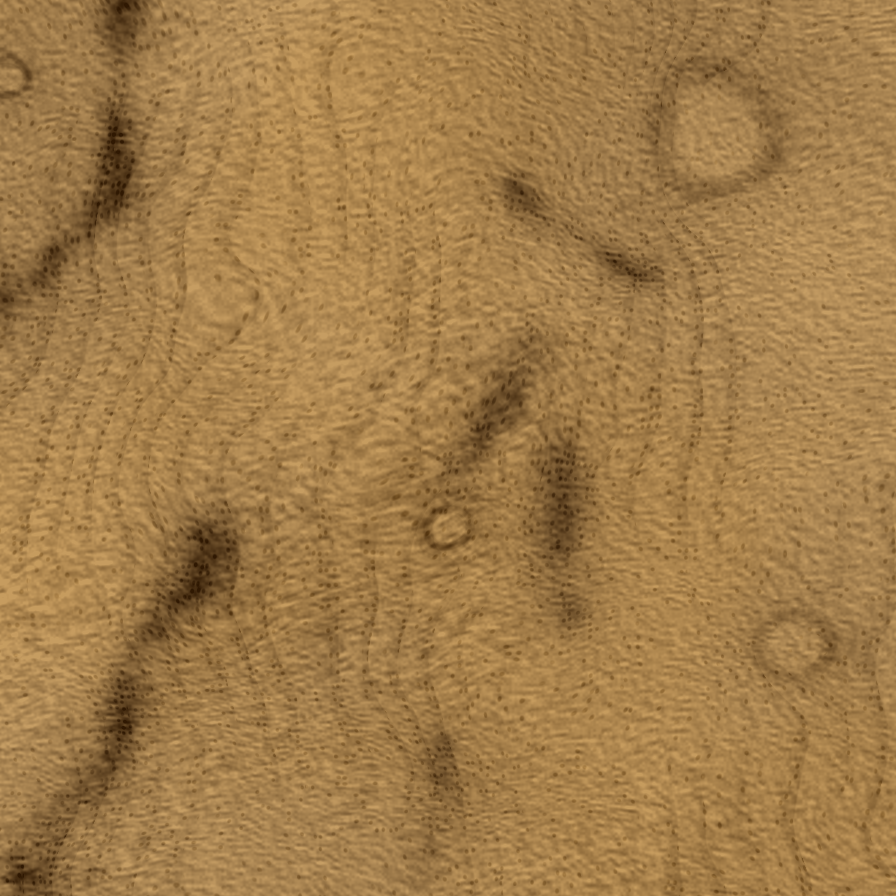
Give the GLSL for this texture, as a three.js fragment shader.

```glsl
// Weathered brown wood with wavy upright grain, knots, dark stains and rough pores.
varying vec2 vUv;

const vec3 DARK_WOOD = vec3(0.37, 0.26, 0.13);
const vec3 LIGHT_WOOD = vec3(0.71, 0.56, 0.35);
const vec3 OCHRE_SHIFT = vec3(0.0, -0.015, -0.04);
const float BASE_TONE = 0.91;      // 0 is dark wood, 1 is light wood
const float RING_COUNT = 23.0;
const float RING_DEPTH = 0.24;
const float RELIEF_DEPTH = 0.42;
const float FIBRE_DEPTH = 0.42;
const float GRAIN_DEPTH = 0.22;
const float PORE_CELLS = 125.0;
const float PORE_DEPTH = 0.36;
const float STAIN_DEPTH = 0.78;

// Each column: centre x, centre y, radius, darkness of the rim.
const mat4 KNOTS = mat4(
  0.80, 0.855, 0.055, 0.36,
  0.50, 0.41, 0.019, 0.48,
  0.89, 0.28, 0.032, 0.26,
  0.01, 0.915, 0.018, 0.50);

// Each column: start and end of a stain.
const mat4 STAINS_LEFT = mat4(
  0.03, 0.02, 0.13, 0.17,
  0.13, 0.17, 0.23, 0.38,
  0.00, 0.66, 0.13, 0.78,
  0.13, 0.78, 0.15, 1.00);
const mat4 STAINS_RIGHT = mat4(
  0.51, 0.47, 0.60, 0.60,
  0.58, 0.80, 0.71, 0.69,
  0.47, 0.03, 0.51, 0.17,
  0.64, 0.32, 0.63, 0.50);

float hash(vec2 p) {
  vec3 h = fract(p.xyx * 0.1031);
  h += dot(h, h.yzx + 33.33);
  return fract((h.x + h.y) * h.z);
}

float noise(vec2 p) {
  vec2 i = floor(p), f = fract(p);
  f = f * f * (3.0 - 2.0 * f);
  return mix(mix(hash(i), hash(i + vec2(1, 0)), f.x),
             mix(hash(i + vec2(0, 1)), hash(i + vec2(1, 1)), f.x), f.y);
}

float fbm(vec2 p) {
  float sum = 0.0, amp = 0.53;
  for (int i = 0; i < 4; i++) {
    sum += amp * noise(p);
    p = mat2(1.6, 1.2, -1.2, 1.6) * p + 17.3;
    amp *= 0.5;
  }
  return sum;
}

float stain(vec2 p, vec4 s, float width) {
  vec2 a = p - s.xy, b = s.zw - s.xy;
  float d = length(a - b * clamp(dot(a, b) / dot(b, b), 0.0, 1.0));
  return exp(-d * d / (width * width)) + 0.22 * exp(-d * d / 0.006);
}

// Dark dots, one per jittered cell, kept where the chance allows.
float pores(vec2 p, float chance) {
  vec2 c = p * vec2(1.0, 0.85) * PORE_CELLS, id = floor(c);
  vec2 jitter = 0.3 + 0.4 * vec2(hash(id + 5.1), hash(id + 9.7));
  float dot_ = 1.0 - smoothstep(0.12, 0.42, length(fract(c) - jitter));
  return dot_ * smoothstep(0.0, 0.12, chance - hash(id + 31.0));
}

void main() {
  vec2 p = vUv;
  vec2 sway = vec2(fbm(p * 2.3 + 3.0), fbm(p * 2.3 + 41.0)) - 0.5;
  vec2 ripple = vec2(noise(p * 13.0), noise(p * 13.0 + 60.0)) - 0.5;
  vec2 flow = p + 0.16 * sway + 0.012 * ripple;

  // Knots bend the grain and add a pale core inside a dark rim.
  float bend = 0.0, core = 0.0, knotShade = 0.0;
  for (int i = 0; i < 4; i++) {
    vec4 k = KNOTS[i];
    vec2 d = (p - k.xy) * vec2(0.9, 1.1) + k.z * 0.5 * ripple;
    float r = length(d) / k.z;
    float uneven = 0.45 + 0.75 * noise(d / k.z * 1.3 + k.xy * 50.0);
    bend += 3.0 * k.z * exp(-r * r / 3.2);
    core = max(core, 1.0 - smoothstep(0.7, 1.0, r));
    knotShade += k.w * uneven * exp(-pow((r - 1.2) / 0.27, 2.0));
    knotShade += k.w * 0.45 * exp(-r * r / 6.0) * smoothstep(0.8, 1.3, r);
    knotShade += 0.09 * smoothstep(0.2, 1.0, sin(r * 15.0)) * exp(-r * r / 5.0);
  }

  // Growth rings darken slowly and end in a crisp, broken edge.
  float rings = (p.x + 0.28 * sway.x + 0.014 * ripple.x + bend) * RING_COUNT;
  rings += 0.8 * noise(vec2(rings * 0.6, 4.0));
  float f = fract(rings);
  float ring = smoothstep(0.45, 0.92, f) * (1.0 - smoothstep(0.92, 1.0, f));
  ring *= (0.3 + 0.7 * hash(vec2(floor(rings), 7.0))) * (1.0 - 0.8 * core);
  ring *= smoothstep(0.15, 0.7, noise(flow * vec2(9.0, 6.0) + 20.0));

  // Smoky stains with ragged borders.
  vec2 smoke = p + 0.045 * (vec2(fbm(p * 8.0), fbm(p * 8.0 + 30.0)) - 0.5);
  float width = 0.012 + 0.028 * noise(p * 7.0 + 12.0);
  float dark = 0.0;
  for (int i = 0; i < 4; i++) {
    dark = max(dark, stain(smoke, STAINS_LEFT[i], width));
    dark = max(dark, 0.8 * stain(smoke, STAINS_RIGHT[i], width * 0.8));
  }
  dark *= 0.35 + 0.75 * smoothstep(0.25, 0.65, fbm(p * 11.0 + 8.0));

  // Rough surface: lit flakes, crosswise fibres and fine grain.
  vec2 flake = flow * vec2(125.0, 210.0);
  float relief = noise(flake) - noise(flake + vec2(0.35, 0.75));
  float fibre = noise(mat2(0.94, -0.34, 0.34, 0.94) * flow * vec2(1.0) * vec2(45.0, 210.0)) - 0.5;
  float fibrous = smoothstep(0.42, 0.7, fbm(p * 3.2 + 70.0));
  float grain = noise(p * 330.0) - 0.5;
  float pore = pores(flow, 0.16 + 0.5 * ring + 0.4 * dark);

  float tone = BASE_TONE + 0.45 * (fbm(p * 3.0 + 90.0) - 0.5);
  tone -= RING_DEPTH * ring + STAIN_DEPTH * dark + knotShade * (1.0 - 0.6 * core);
  tone += RELIEF_DEPTH * relief + FIBRE_DEPTH * fibrous * fibre + GRAIN_DEPTH * grain;
  tone -= PORE_DEPTH * pore * (1.0 - 0.6 * core);

  float ochre = smoothstep(0.4, 0.7, fbm(p * 2.7 + 55.0)) * 0.6 + 0.6 * pore;
  vec3 wood = mix(DARK_WOOD, LIGHT_WOOD, clamp(tone, -0.55, 1.2));
  gl_FragColor = vec4(wood + OCHRE_SHIFT * ochre * (1.0 - min(dark, 1.0)), 1.0);
}
```
